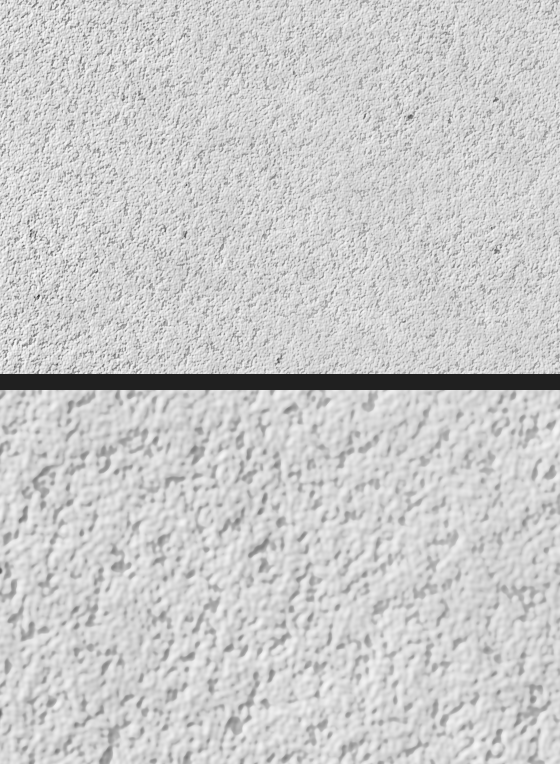
Top, the full canvas; bottom, a detail of the centre.
Give the GLSL for this texture, as a WebGL 1 fragment shader.

```glsl
precision highp float;
// Rough white plaster wall: a fine grainy relief of gradient noise,
// lit at a grazing angle from the upper left, with sharp shaded creases,
// soft uneven patches, a few dark pits and a rougher left side.

#define GRAINS 104.0       // grains per canvas height
#define STRETCH 1.2        // elongation of grains along their slant
#define LIGHT_REACH 0.0036 // distance over which the slope is measured
#define RELIEF 0.185       // strength of the slope shading
#define CREASE 0.14        // darkening of the deep parts
#define MOTTLE 0.045       // tone change of the soft patches
#define PIT_CELLS 17.0     // pit grid cells per canvas height
#define PIT_SHARE 0.06     // share of those cells holding a pit
#define BASE_TONE 0.832

uniform vec2 u_resolution;

const vec2 TO_LIGHT = vec2(-0.8, 0.6);
const vec2 SLANT = vec2(0.45, 0.893);

float hash(vec2 p) {
  vec3 q = fract(p.xyx * vec3(0.1031, 0.1030, 0.0973));
  q += dot(q, q.yzx + 33.33);
  return fract((q.x + q.y) * q.z);
}

float cornerSlope(vec2 cell, vec2 offset) {
  float angle = 6.28318 * hash(cell);
  return dot(vec2(cos(angle), sin(angle)), offset);
}

float gradientNoise(vec2 p) {
  vec2 i = floor(p);
  vec2 f = p - i;
  vec2 w = f * f * f * (f * (f * 6.0 - 15.0) + 10.0);
  vec2 e = vec2(1.0, 0.0);
  float low = mix(cornerSlope(i, f), cornerSlope(i + e, f - e), w.x);
  float high = mix(cornerSlope(i + e.yx, f - e.yx),
                   cornerSlope(i + e.xx, f - e.xx), w.x);
  return mix(low, high, w.y);
}

// Axes along and across the slant of the grains
vec2 slantAxes(vec2 p) {
  return vec2(dot(p, vec2(SLANT.y, -SLANT.x)), dot(p, SLANT) / STRETCH);
}

// Lumps, grains and grit, turned against each other to hide the lattice
float plasterHeight(vec2 p) {
  mat2 turn = mat2(0.8, 0.6, -0.6, 0.8);
  vec2 q = slantAxes(p) * GRAINS + 200.0;
  float lumps = gradientNoise(q * 0.42);
  q = turn * q + 57.3;
  float grains = gradientNoise(q);
  q = turn * q + 57.3;
  float grit = gradientNoise(q * 1.75);
  return 0.85 * lumps + 0.8 * grains + 0.6 * grit;
}

// Patches of uneven tone, from a few grains wide to a third of the wall
float mottle(vec2 p) {
  return 0.45 * gradientNoise(p * 3.1 + 5.0)
       + 0.5 * gradientNoise(p * 9.0 + 23.0)
       + 0.8 * gradientNoise(slantAxes(p) * 24.0 + 71.0);
}

// Sparse dark pits, one at most per cell, torn ragged by the relief
float pits(vec2 p, float height) {
  vec2 g = p * PIT_CELLS + 40.0;
  vec2 cell = floor(g);
  vec2 center = 0.3 + 0.4 * vec2(hash(cell + 7.1), hash(cell + 19.7));
  float radius = mix(0.06, 0.15, hash(cell + 31.3));
  float dist = length(slantAxes(g - cell - center)) + 0.16 * height;
  float present = step(hash(cell + 3.7), PIT_SHARE);
  return present * (1.0 - smoothstep(radius * 0.2, radius * 1.2, dist));
}

void main() {
  vec2 p = gl_FragCoord.xy / u_resolution.y;
  float across = gl_FragCoord.x / u_resolution.x;

  // Grazing light: slopes that fall toward the light are bright
  float height = plasterHeight(p);
  float slope = height - plasterHeight(p + TO_LIGHT * LIGHT_REACH);
  float shade = slope - 0.3 * slope * slope;

  // Roughness drifts in patches and eases off to the right
  float roughness = mix(1.22, 0.9, smoothstep(0.0, 0.6, across))
                  + 0.3 * gradientNoise(p * 5.0 + 11.0);

  // Shadow gathers where a deep part also faces away from the light
  float crease = smoothstep(0.15, 0.65, -height - 0.4 * slope);

  float tone = BASE_TONE + roughness * (RELIEF * shade - CREASE * crease);
  tone += MOTTLE * mottle(p);
  tone += 0.012 * smoothstep(0.35, 0.0, across);
  tone -= 0.22 * pits(p, height);

  gl_FragColor = vec4(vec3(clamp(tone, 0.2, 0.96)), 1.0);
}
```
